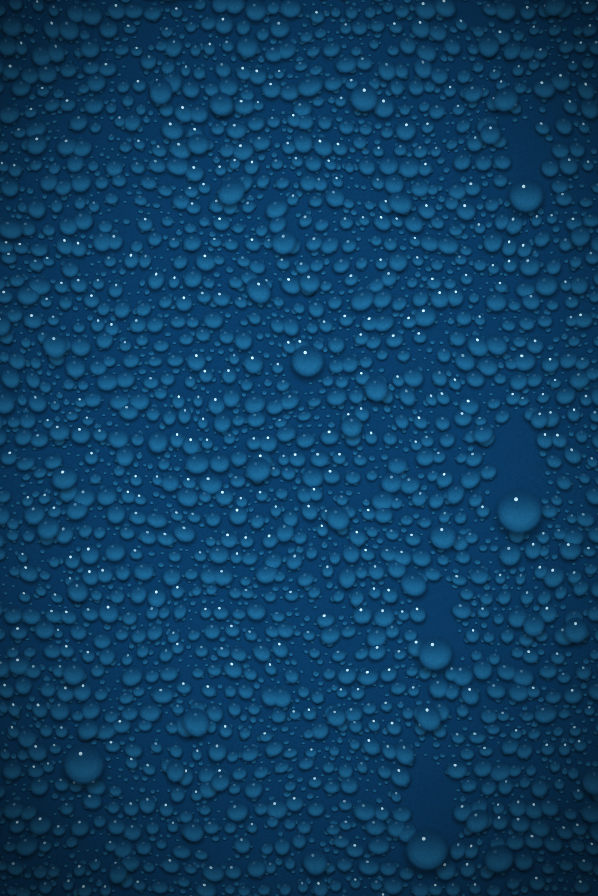
This texture is drawn by a Shadertoy shader. Its source:

```glsl
// Water drops beaded on a dark blue pane, lit softly from the middle.
// Jittered cellular layers give fine, medium and large beads; a few
// runaway drops are placed by a golden sequence and wipe a clear trail.

#define PANE_COLOR   vec3(0.042, 0.220, 0.375)
#define DROP_COLOR   vec3(0.115, 0.395, 0.565)
#define GLINT_COLOR  vec3(0.80, 0.94, 1.00)
#define BEAD_ROWS    46.0
#define JITTER       0.48
#define SHADOW_DEPTH 0.46
#define GLINT_SIZE   0.0011
#define VIGNETTE     0.62
#define GRAIN        0.07
#define RUNNERS      6

vec3 hash3(vec2 p) {
    vec3 q = fract(p.xyx * vec3(0.1031, 0.1030, 0.0973));
    q += dot(q, q.yxz + 33.33);
    return fract((q.xxy + q.yzz) * q.zyx);
}

// Runaway drop: centre in xy, radius in z, sequence spread to the lower right
vec3 runner(int i, float aspect) {
    vec2 s = fract(float(i + 1) * vec2(0.7549, 0.5698));
    vec2 place = vec2(sqrt(s.x), pow(s.y, 1.5));
    return vec3(place * vec2(aspect, 1.0), mix(0.017, 0.025, hash3(s * 91.0).x));
}

// True where a runaway drop or its trail has wiped the pane clean
bool wiped(vec2 c, float aspect) {
    for (int i = 0; i < RUNNERS; i++) {
        vec3 r = runner(i, aspect);
        vec2 d = c - r.xy;
        float trail = step(0.6 * aspect, r.x) * r.z * 3.2;
        d.x += 0.004 * sin(d.y * 130.0 + float(i));
        d.y -= clamp(d.y, 0.0, trail);
        if (length(d) < r.z * 1.2) return true;
    }
    return false;
}

// Contact shadow, deepest just below the drop; q is in drop radii
float dropShadow(vec2 q) {
    return 1.0 - smoothstep(0.65, 1.4, length(q + vec2(0.0, 0.28)));
}

// Body: fades into the pane at the top, glows in the belly, carries a glint
vec3 paintDrop(vec3 under, vec2 q, float radius, vec3 rnd, float px) {
    float d = length(q);
    float soft = 0.09 + 0.6 * px / radius;
    float cover = 1.0 - smoothstep(1.0 - soft, 1.0 + soft, d);
    float belly = 1.0 - smoothstep(-0.55, 0.95, q.y);
    float rim = smoothstep(0.55, 1.05, d);
    float lit = mix(0.18, 0.92, belly) * (1.0 - 0.5 * rim);
    vec3 body = mix(PANE_COLOR * 0.88, DROP_COLOR, lit);

    float size = GLINT_SIZE + 0.045 * radius;
    float spot = length(q - vec2(0.3 * rnd.x - 0.25, 0.52)) * radius;
    float glint = 1.0 - smoothstep(size - 0.6 * px, size + 0.6 * px, spot);
    float power = mix(0.12, 0.95, smoothstep(0.45, 0.85, rnd.y));
    body = mix(body, GLINT_COLOR, glint * power * smoothstep(0.003, 0.008, radius));
    return mix(under, body, cover);
}

// One layer of beads on a staggered jittered grid; sizes are in cells
vec3 beadLayer(vec3 under, vec2 p, float rows, vec2 sizes, float keep, float aspect, float px) {
    vec2 g = p * rows;
    float nearest = 1e3, shadow = 0.0, radius = 1.0;
    vec2 local = vec2(9.0);
    vec3 pick = vec3(0.0);
    for (int j = -1; j <= 1; j++)
    for (int i = -1; i <= 1; i++) {
        float row = floor(g.y) + float(j);
        float shift = 0.5 * mod(row, 2.0);
        vec2 id = vec2(floor(g.x - shift) + float(i), row);
        vec3 rnd = hash3(id + rows * 3.7);
        vec3 trait = hash3(id.yx + rows * 1.9 + 57.0);
        vec2 centre = id + vec2(shift, 0.0) + 0.5 + JITTER * (rnd.xy - 0.5);
        if (trait.z > keep || wiped(centre / rows, aspect)) continue;
        float r = mix(sizes.x, sizes.y, rnd.z * sqrt(rnd.z));
        vec2 q = (g - centre) / r;
        q.x *= mix(0.90, 1.08, trait.x);
        q.y += 0.10 * (trait.y - 0.5) * q.x;
        shadow = max(shadow, dropShadow(q));
        if (length(q) < nearest) {
            nearest = length(q);
            local = q;
            radius = r / rows;
            pick = trait;
        }
    }
    return paintDrop(under * (1.0 - SHADOW_DEPTH * shadow), local, radius, pick, px);
}

void mainImage(out vec4 fragColor, in vec2 fragCoord) {
    float px = 1.0 / iResolution.y;
    float aspect = iResolution.x * px;
    vec2 p = fragCoord * px;

    // Gentle bending hides the rows of the grid
    vec2 bent = p + 0.0035 * sin(p.yx * vec2(31.0, 27.0) + 2.0 * sin(p * 17.0));

    vec3 color = PANE_COLOR;
    color = beadLayer(color, bent, BEAD_ROWS * 2.1, vec2(0.18, 0.42), 0.75, aspect, px);
    color = beadLayer(color, bent, BEAD_ROWS, vec2(0.29, 0.53), 0.93, aspect, px);
    color = beadLayer(color, bent, BEAD_ROWS * 0.4, vec2(0.20, 0.27), 0.20, aspect, px);

    // Runaway drops on top
    for (int i = 0; i < RUNNERS; i++) {
        vec3 r = runner(i, aspect);
        vec2 q = (p - r.xy) / r.z;
        color *= 1.0 - SHADOW_DEPTH * dropShadow(q);
        color = paintDrop(color, q, r.z, vec3(0.3, 0.9, 0.0), px);
    }

    // Fine grain and soft light falling off to the corners
    color *= 1.0 + GRAIN * (hash3(floor(p * 512.0)).x - 0.5);
    vec2 v = (p / vec2(aspect, 1.0) - vec2(0.5, 0.53)) * 2.0;
    float falloff = dot(v * v, vec2(0.42, 0.50));
    color *= 1.10 - VIGNETTE * smoothstep(0.0, 1.0, falloff);
    fragColor = vec4(color, 1.0);
}
```
